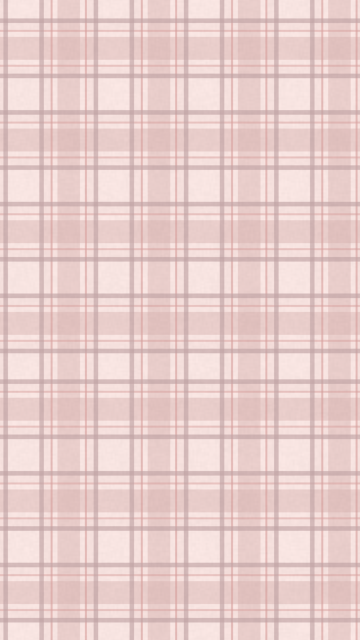
Reproduce this pattern procedurally as a WebGL 2 fragment shader.

```glsl
#version 300 es
precision highp float;
// Soft pink tartan: one mirrored stripe profile, repeated across and down,
// is layered as translucent dye in both directions over pale cloth.
// One row gap is slightly short, and faint woven grain mottles the surface.
#define REPEATS vec2(3.99, 6.98)
#define CENTRE vec2(0.762, 0.527)
#define BAND_HALF 0.125
#define RED_AT 0.190
#define RED_HALF 0.011
#define MAUVE_AT 0.301
#define MAUVE_HALF 0.025
#define SEAM_Y 0.573
#define SEAM_SHIFT 0.064
#define GRAIN 0.016

uniform vec2 u_resolution;
out vec4 fragColor;

const vec3 CLOTH = vec3(0.972, 0.896, 0.884);
const vec3 BAND  = vec3(0.837, 0.690, 0.680);
const vec3 RED   = vec3(0.840, 0.620, 0.610);
const vec3 MAUVE = vec3(0.755, 0.640, 0.645);

float hash(vec2 p) {
  vec3 q = fract(vec3(p.xyx) * 0.1031);
  q += dot(q, q.yzx + 33.33);
  return fract((q.x + q.y) * q.z);
}

float noise(vec2 p) {
  vec2 i = floor(p), f = fract(p);
  f = f * f * (3.0 - 2.0 * f);
  return mix(mix(hash(i), hash(i + vec2(1, 0)), f.x),
             mix(hash(i + vec2(0, 1)), hash(i + vec2(1, 1)), f.x), f.y);
}

// Coverage of a stripe centred at distance c, per axis
vec2 stripe(vec2 d, float c, float halfWidth, vec2 soft) {
  return 1.0 - smoothstep(halfWidth - soft, halfWidth + soft, abs(d - c));
}

// Lays the vertical stripes, then the horizontal ones
vec3 dye(vec3 cloth, vec3 colour, vec2 amount) {
  return mix(mix(cloth, colour, amount.x), colour, amount.y);
}

void main() {
  vec2 uv = gl_FragCoord.xy / u_resolution;
  uv.y = 1.0 - uv.y;
  vec2 soft = 0.75 * REPEATS / u_resolution;

  // Mirrored distance from the middle of each sett
  vec2 p = uv * REPEATS - CENTRE;
  p.y += SEAM_SHIFT * step(SEAM_Y, uv.y);
  vec2 d = abs(fract(p + 0.5) - 0.5);

  // Stripes, from pale wash to the mauve lines
  vec3 colour = CLOTH;
  colour = dye(colour, BAND, 0.08 * stripe(d, 0.245, 0.055, soft));
  colour = dye(colour, BAND, 0.45 * stripe(d, 0.0, BAND_HALF, soft));
  colour = dye(colour, RED, vec2(0.62, 0.48) * stripe(d, RED_AT, RED_HALF, soft));
  colour = dye(colour, MAUVE, 0.65 * stripe(d, MAUVE_AT, MAUVE_HALF, soft));

  // Fine thread grain and broad mottling, in units of canvas width
  vec2 cloth = uv * vec2(1.0, u_resolution.y / u_resolution.x);
  float threads = noise(cloth * vec2(190.0, 80.0)) + noise(cloth.yx * vec2(190.0, 80.0) + 37.0) - 1.0;
  float mottle = noise(cloth * 13.0) - 0.5;
  colour *= 1.0 + GRAIN * (threads + 0.5 * mottle);

  fragColor = vec4(colour, 1.0);
}
```
